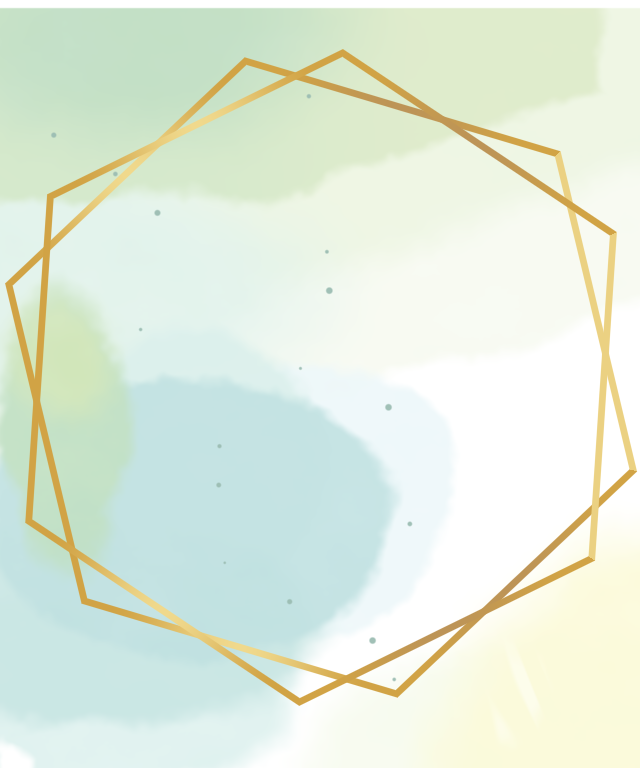
Give the GLSL for this background, as a Shadertoy shader.

```glsl
// Two interlaced golden hexagon outlines over a soft watercolour background.
// Each wash is a distance field with a noise-torn rim, layered back to front;
// each hexagon is one folded edge tinted by a metallic gradient.

const float ASPECT = 0.832;
const vec2 FRAME_CENTER = vec2(0.4174, 0.5085);
const float FRAME_RADIUS = 0.4235;
const float LINE_HALF_WIDTH = 0.0044;
const float SECTOR = 1.047198;

const vec3 GOLD = vec3(0.82, 0.64, 0.27);
const vec3 PALE_GOLD = vec3(0.94, 0.85, 0.55);
const vec3 BRONZE = vec3(0.74, 0.58, 0.34);

float hash(vec2 p) {
    return fract(sin(dot(p, vec2(12.9898, 78.233))) * 43758.5453);
}

float noise(vec2 p) {
    vec2 i = floor(p), f = fract(p);
    f = f * f * (3.0 - 2.0 * f);
    return mix(mix(hash(i), hash(i + vec2(1, 0)), f.x),
               mix(hash(i + vec2(0, 1)), hash(i + vec2(1, 1)), f.x), f.y);
}

float fbm(vec2 p) {
    float sum = 0.0, amp = 0.5;
    for (int i = 0; i < 5; i++) {
        sum += amp * noise(p);
        p = mat2(1.6, 1.2, -1.2, 1.6) * p + 7.3;
        amp *= 0.5;
    }
    return sum;
}

float ellipse(vec2 p, vec2 center, vec2 radii) {
    return (length((p - center) / radii) - 1.0) * min(radii.x, radii.y);
}

// Lays a translucent pigment inside the region where d is negative
vec3 wash(vec3 base, vec3 pigment, float d, float softness, float opacity) {
    return mix(base, pigment, opacity * (1.0 - smoothstep(-softness, softness, d)));
}

vec3 watercolour(vec2 p) {
    vec2 warp = vec2(fbm(p * 9.0), fbm(p * 9.0 + 31.0)) - 0.48;
    vec2 tear = vec2(noise(p * 75.0), noise(p * 75.0 + 17.0)) - 0.5;
    vec2 q = p + 0.055 * warp + 0.007 * tear;
    float grain = fbm(p * vec2(11.0, 15.0) + 5.0);
    float cover = 0.72 + 0.4 * grain;
    vec3 col = vec3(1.0);

    // Cream and green bands sweeping across the top
    col = wash(col, vec3(0.972, 0.982, 0.95), 0.375 + 0.27 * q.x - q.y, 0.012, 1.0);
    col = wash(col, vec3(0.932, 0.963, 0.89), 0.494 + 0.35 * q.x - q.y, 0.035, cover);
    col = wash(col, vec3(0.88, 0.95, 0.93), ellipse(q, vec2(0.06, 0.62), vec2(0.33, 0.16)), 0.06, 0.85);
    float band = max(0.746 + 0.4 * max(q.x - 0.42, 0.0) - q.y, q.x - 0.79);
    vec3 bandTint = mix(vec3(0.83, 0.91, 0.79), vec3(0.87, 0.92, 0.79), smoothstep(0.2, 0.6, p.x));
    col = wash(col, bandTint, band, 0.012, cover);
    col = wash(col, vec3(0.74, 0.865, 0.77), ellipse(q, vec2(0.18, 0.96), vec2(0.23, 0.13)), 0.07, 0.8 * cover);

    // Teal pools
    col = wash(col, vec3(0.93, 0.97, 0.978), ellipse(q, vec2(0.39, 0.35), vec2(0.205, 0.18)), 0.008, 0.9);
    col = wash(col, vec3(0.86, 0.94, 0.925), ellipse(q, vec2(0.255, 0.4), vec2(0.165, 0.18)), 0.012, cover);
    col = wash(col, vec3(0.87, 0.945, 0.935), ellipse(q, vec2(0.1, 0.09), vec2(0.27, 0.12)), 0.015, cover);
    col = wash(col, vec3(0.785, 0.9, 0.89), ellipse(q, vec2(0.08, 0.193), vec2(0.34, 0.137)), 0.016, cover);
    col = wash(col, vec3(0.76, 0.885, 0.885), ellipse(q, vec2(0.247, 0.33), vec2(0.267, 0.186)), 0.009, cover);

    // Leaf green patch at the left
    col = wash(col, vec3(0.76, 0.88, 0.77), ellipse(q, vec2(0.085, 0.447), vec2(0.082, 0.182)), 0.013, cover);
    col = wash(col, vec3(0.84, 0.91, 0.73), ellipse(q, vec2(0.08, 0.54), vec2(0.065, 0.08)), 0.03, 0.8);

    // Pale yellow corner with brushed streaks, and a bare lower-left corner
    col = wash(col, vec3(0.968, 0.984, 0.935), ellipse(q, vec2(0.65, 0.0), vec2(0.25, 0.15)), 0.03, 0.9);
    col = wash(col, vec3(0.985, 0.98, 0.85), ellipse(q, vec2(0.885, -0.03), vec2(0.32, 0.33)), 0.06, cover);
    float streak = smoothstep(0.55, 0.8, noise(vec2(p.x * 55.0 + p.y * 22.0, p.y * 9.0)));
    col = wash(col, vec3(0.995, 0.995, 0.95), ellipse(q, vec2(0.65, 0.09), vec2(0.05, 0.06)), 0.02, 0.7 * streak);
    col = wash(col, vec3(1.0), ellipse(q, vec2(0.0), vec2(0.025, 0.035)), 0.006, 1.0);

    // Uneven pigment
    return col + (grain - 0.48) * 0.22 * (vec3(1.0) - col);
}

// Small specks drifting from upper left to lower right
vec3 specks(vec3 col, vec2 p, float pixel) {
    for (int i = 0; i < 16; i++) {
        float id = float(i), t = (id + 0.5) / 16.0;
        float spread = hash(vec2(id, 2.0)) - 0.5;
        vec2 center = vec2(mix(0.2, 0.5, t) + 0.4 * spread, mix(0.9, 0.09, t));
        float radius = mix(0.0015, 0.0042, hash(vec2(id, 5.0)));
        col = wash(col, vec3(0.61, 0.74, 0.70), length(p - center) - radius, pixel, 0.95);
    }
    return col;
}

// Mitred hexagon outline; edges are counted clockwise from the start angle
vec3 hexagon(vec3 col, vec2 p, float startAngle, float pixel) {
    vec2 q = p - FRAME_CENTER;
    float turn = mod(startAngle - atan(q.y, q.x), 6.0 * SECTOR);
    float edge = floor(turn / SECTOR);
    float local = turn - (edge + 0.5) * SECTOR;
    float d = abs(length(q) * cos(local) - FRAME_RADIUS * cos(0.5 * SECTOR)) - LINE_HALF_WIDTH;
    float along = length(q) * sin(local) / (FRAME_RADIUS * 0.5);
    float sheen = 1.0 - smoothstep(0.0, 0.85, abs(along));
    vec3 accent = (edge == 0.0 || edge == 2.0) ? BRONZE : PALE_GOLD;
    float amount = edge == 1.0 ? 0.85 : (edge == 4.0 ? 0.0 : sheen);
    return wash(col, mix(GOLD, accent, amount), d, 0.7 * pixel, 1.0);
}

void mainImage(out vec4 fragColor, in vec2 fragCoord) {
    vec2 p = fragCoord / iResolution.xy * vec2(ASPECT, 1.0);
    float pixel = 1.0 / iResolution.y;
    vec3 col = specks(watercolour(p), p, pixel);
    col = wash(col, vec3(1.0), 0.9895 - p.y, pixel, 1.0);
    col = hexagon(col, p, radians(103.4), pixel);
    col = hexagon(col, p, radians(86.2), pixel);
    fragColor = vec4(clamp(col, 0.0, 1.0), 1.0);
}
```
